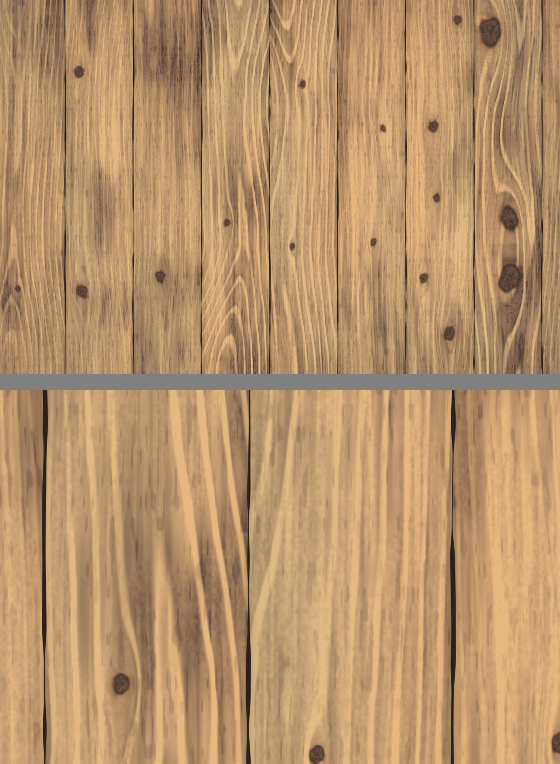
Top, the full canvas; bottom, a detail of the centre.
This texture is drawn by a Shadertoy shader. Its source:

```glsl
// Weathered upright timber planks with thin seams, arched growth rings and knots.
// Each plank has its own ring field; contours of that field give the pale rings,
// knots bend it, and stretched noise adds fibres, speckle and stains.

#define PLANKS 8.22        // planks across the canvas
#define PLANK_SHIFT 0.043  // part of the first plank cut off at the left
#define SEAM_WIDTH 0.007   // half width of a seam, in plank widths
#define BRIGHTNESS 0.83
#define RING_CONTRAST 0.36
#define FIBRE_CONTRAST 0.28
#define SPECKLE_CONTRAST 0.20
#define PORE_DEPTH 0.20
#define STAIN_DEPTH 0.46
#define VIGNETTE 0.24
#define SEED 3.0

const vec3 DARK_WOOD  = vec3(0.35, 0.26, 0.23);
const vec3 LIGHT_WOOD = vec3(0.86, 0.705, 0.50);
const vec3 KNOT_DARK  = vec3(0.20, 0.15, 0.13);
const vec3 KNOT_LIGHT = vec3(0.46, 0.35, 0.28);
const vec3 SEAM_COLOR = vec3(0.17, 0.13, 0.11);

// Character of each plank: ring figure, knot count, knot radius, tone
const vec4 PLANK_KIND[9] = vec4[9](
    vec4(0.60, 1.0, 0.04, -0.05), vec4(0.15, 2.0, 0.08,  0.00),
    vec4(0.10, 1.0, 0.08, -0.05), vec4(1.00, 1.0, 0.06,  0.00),
    vec4(0.90, 2.0, 0.06,  0.00), vec4(0.15, 2.0, 0.05,  0.01),
    vec4(0.20, 5.0, 0.07,  0.04), vec4(1.00, 3.0, 0.16, -0.03),
    vec4(0.40, 1.0, 0.06,  0.00));

float hash(vec2 p) {
    return fract(sin(dot(p, vec2(127.1, 311.7))) * 43758.5453);
}

float noise(vec2 p) {
    vec2 i = floor(p), f = fract(p);
    f = f * f * (3.0 - 2.0 * f);
    return mix(mix(hash(i), hash(i + vec2(1, 0)), f.x),
               mix(hash(i + vec2(0, 1)), hash(i + vec2(1, 1)), f.x), f.y);
}

float fbm(vec2 p) {
    float sum = 0.0, amp = 0.53;
    for (int i = 0; i < 4; i++) {
        sum += amp * noise(p);
        p = p * 2.1 + 17.3;
        amp *= 0.5;
    }
    return sum;
}

// Bends the grain around the knots; returns (core mask, core shade, halo, ring swell)
vec4 knots(vec2 q, float id, vec4 kind, float rows, float px, inout float grainX) {
    vec4 result = vec4(0.0);
    for (int i = 0; i < 6; i++) {
        if (float(i) >= kind.y) break;
        vec2 seed = vec2(id * 7.0 + SEED, float(i) * 3.0);
        float along = float(i) + mix(0.2, 0.8, hash(seed + 1.3));
        vec2 d = q - vec2(mix(0.2, 0.8, hash(seed)), along * rows / kind.y);
        float r = kind.z * mix(0.6, 1.1, hash(seed + 2.7));
        float lean = 0.9 * (hash(seed + 4.1) - 0.5);
        vec2 oval = vec2(d.x + lean * d.y, 0.75 * d.y - lean * d.x) / r;
        float e = length(oval) + 0.5 * (noise(oval * 1.5 + seed) - 0.5);
        vec2 s = d * vec2(1.0, 0.4) / r;
        float reach = exp(-dot(s, s) / 5.0);
        grainX -= 0.75 * d.x * reach;

        // Core: mottled wood, radial cracks and a dark rim
        float soft = 0.12 + px / r;
        float core = 1.0 - smoothstep(1.0 - soft, 1.0 + soft, e);
        float crack = smoothstep(0.0, 0.25, abs(sin(atan(d.y, d.x) * 1.5 + seed.x)));
        float shade = (0.35 + 0.6 * noise(oval * 5.0 + seed)) * mix(0.6, 1.0, crack);
        shade *= 1.0 - 0.6 * smoothstep(0.65, 0.95, e);
        result.y = mix(result.y, shade, core);
        result.x = max(result.x, core);
        result.z = max(result.z, exp(-2.2 * max(e - 1.0, 0.0)));
        result.w += 16.0 * r * reach;
    }
    return result;
}

void mainImage(out vec4 fragColor, in vec2 fragCoord) {
    vec2 uv = fragCoord / iResolution.xy;
    float px = PLANKS / iResolution.x;
    float rows = px * iResolution.y;
    vec2 p = fragCoord * px + vec2(PLANK_SHIFT, 0.0);
    float id = floor(p.x);
    vec2 q = vec2(fract(p.x), p.y);
    vec4 kind = PLANK_KIND[int(clamp(id, 0.0, 8.0))];
    float figure = kind.x;
    vec2 offset = vec2(id * 37.0 + SEED, id * 11.0);

    float grainX = q.x + 0.06 * (noise(q * vec2(1.5, 0.8) + offset) - 0.5);
    vec4 knot = knots(q, id, kind, rows, px, grainX);

    // Growth rings: arches about a wandering heart line, a pale band then a dark edge
    float heart = mix(0.25, 0.75, hash(offset)) + 0.3 * (noise(vec2(q.y * 0.5, id * 5.0)) - 0.5);
    float side = grainX - heart;
    float field = mix(16.0, 9.0, figure) * sqrt(side * side + 0.015)
                + figure * 6.0 * noise(vec2(q.y * 0.5, id * 9.0 + SEED))
                + 1.3 * fbm(vec2(grainX * 2.5, q.y * 0.5) + offset) + figure * knot.w;
    float phase = fract(field);
    float ring = smoothstep(0.58, 0.76, phase) * (1.0 - smoothstep(0.86, 0.96, phase));
    float edge = max(exp(-phase * 6.0), smoothstep(0.93, 1.0, phase));
    float ringWeight = mix(0.25, 1.0, figure) * mix(0.3, 1.2, noise(q * vec2(2.5, 0.8) + offset));

    // Fibres, speckle, thin dark pores and streaky stains that leave the pale rings clear
    float fibre = noise(vec2(grainX * 26.0, q.y * 0.6) + offset);
    float fine = noise(vec2(grainX * 65.0, q.y * 2.0) + offset);
    float speckle = 0.6 * noise(vec2(grainX * 75.0, q.y * 38.0) + offset)
                  + 0.4 * noise(vec2(grainX * 120.0, q.y * 70.0) + offset);
    float pores = smoothstep(0.68, 0.86, noise(vec2(grainX * 70.0, q.y * 9.0) + offset + 9.0));
    float patches = 0.6 * fbm(vec2(grainX * 2.0, q.y * 0.8) + offset + 50.0)
                  + 0.4 * fbm(vec2(grainX * 9.0, q.y * 1.1) + offset);
    float stain = smoothstep(0.42, 0.76, patches) * (1.0 - 0.75 * ring * figure);
    stain *= mix(0.4, 1.6, speckle);

    float tone = BRIGHTNESS + kind.w + RING_CONTRAST * ringWeight * (ring - 0.4 * edge - 0.12)
               + FIBRE_CONTRAST * (fibre - 0.5) + 0.22 * (fine - 0.5)
               + SPECKLE_CONTRAST * (speckle - 0.5)
               + 0.16 * (noise(q * vec2(1.6, 0.9) + offset + 70.0) - 0.5)
               - PORE_DEPTH * pores * (0.3 + patches) - STAIN_DEPTH * stain - 0.28 * knot.z;
    tone += VIGNETTE * (0.25 - smoothstep(0.25, 0.75, length(uv - 0.5)));
    vec3 color = mix(DARK_WOOD, LIGHT_WOOD, clamp(tone, -0.1, 1.05));

    // Warm drift in hue, strongest around knots
    float warmth = 0.12 + 0.6 * knot.z + 0.6 * (noise(q * vec2(1.0, 0.4) + offset + 30.0) - 0.5);
    color *= 1.0 + warmth * vec3(0.07, -0.04, -0.1);
    color = mix(color, mix(KNOT_DARK, KNOT_LIGHT, knot.y), knot.x);

    // Thin seams of uneven width with a faint shadow
    float seamId = floor(p.x + 0.5);
    float wobble = 0.012 * (noise(vec2(p.y * 2.0, seamId * 13.0)) - 0.5);
    float gap = abs(p.x - seamId + wobble);
    float halfWidth = SEAM_WIDTH * mix(0.2, 1.8, noise(vec2(p.y * 6.0, seamId * 7.0)));
    color *= 1.0 - 0.15 * exp(-gap * 35.0);
    color = mix(SEAM_COLOR, color, smoothstep(halfWidth - 0.5 * px, halfWidth + 0.5 * px, gap));
    fragColor = vec4(color, 1.0);
}
```
